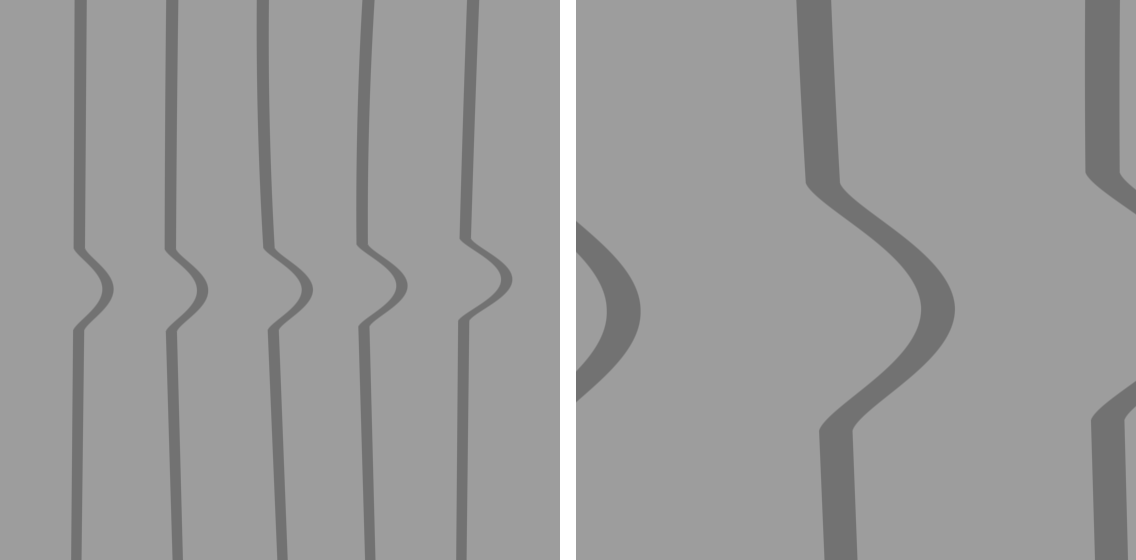
Left: the whole. Right: its middle third, enlarged.
This pattern is drawn by a Shadertoy shader. Its source:

```glsl
// Five dark upright bands on grey, each leaning slightly and swelling to the right at mid height.
#define BAND_COUNT 5
#define SPACING 0.1719
#define MIDDLE_X 0.4850
#define WIDTH_BOTTOM 0.0186
#define WIDTH_TOP 0.0218
#define BULGE_REACH 0.0638
#define BULGE_HALF_HEIGHT 0.074
#define GROUND_COLOR vec3(0.617)
#define BAND_COLOR vec3(0.447)

// Rounded bump: 1 at the centre, easing to 0 at t = +-1.
float bump(float t) {
    float q = max(1.0 - t * t, 0.0);
    return q * sqrt(q);
}

// Horizontal centre of band k (0 is the middle one) at height y.
float bandCenter(float k, float y) {
    float bulgeY = 0.484 + 0.0043 * k + 0.002 * k * k;
    float above = max(y - bulgeY, 0.0) / (1.0 - bulgeY);
    float below = max(bulgeY - y, 0.0) / bulgeY;

    // Uneven spacing: odd bands sit a little to the left.
    float x = MIDDLE_X + SPACING * k - 0.0091 * mod(abs(k), 2.0);

    // Lean and bow of the upper part, lean of the lower part.
    float upperLean = 0.0033 * k - 0.0156 * cos(2.03 * k);
    float upperBow = -0.0065 * exp(-(k - 0.5) * (k - 0.5));
    float lowerLean = 0.0195 - 0.0061 * k * k;
    x += upperLean * above + upperBow * 4.0 * above * (1.0 - above);
    x += lowerLean * below;

    // The swelling grows from left to right.
    float reach = BULGE_REACH + 0.0061 * k;
    return x + reach * bump((y - bulgeY) / BULGE_HALF_HEIGHT);
}

void mainImage(out vec4 fragColor, in vec2 fragCoord) {
    vec2 uv = fragCoord / iResolution.xy;
    float halfWidth = 0.5 * mix(WIDTH_BOTTOM, WIDTH_TOP, uv.y);

    // Width is measured horizontally, so slanted parts look thinner.
    float coverage = 0.0;
    for (int i = 0; i < BAND_COUNT; i++) {
        float k = float(i) - 0.5 * float(BAND_COUNT - 1);
        float offset = uv.x - bandCenter(k, uv.y);
        float soft = 0.75 * fwidth(offset);
        float band = 1.0 - smoothstep(-soft, soft, abs(offset) - halfWidth);
        coverage = max(coverage, band);
    }

    fragColor = vec4(mix(GROUND_COLOR, BAND_COLOR, coverage), 1.0);
}
```
